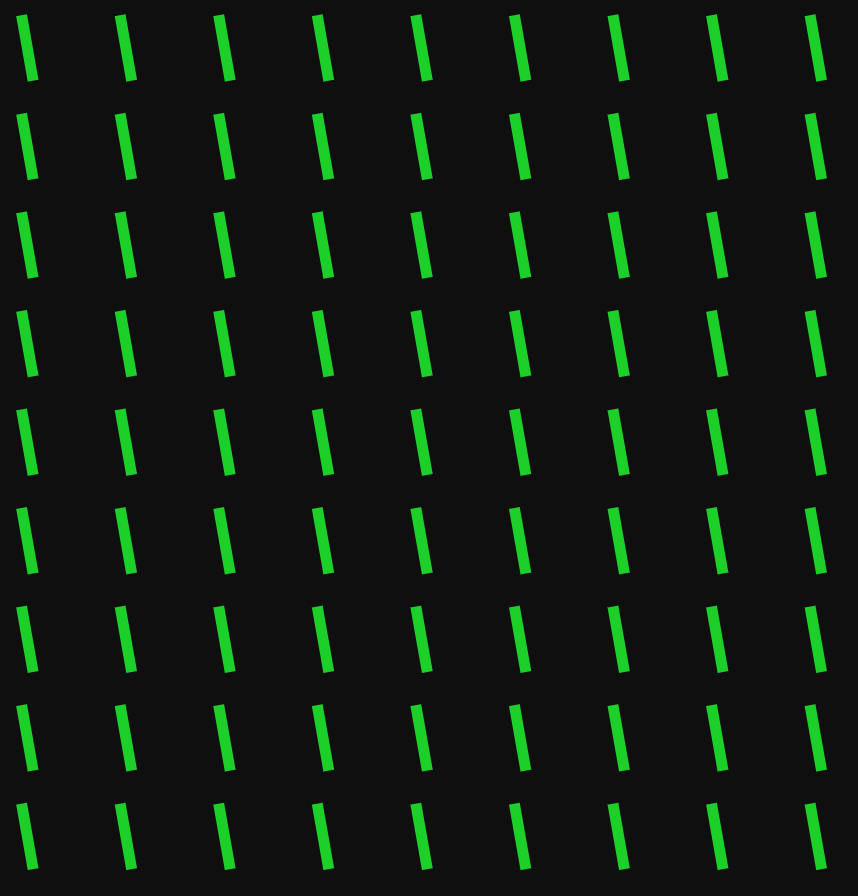
Give the GLSL for this pattern, as a Shadertoy shader.

```glsl
// Draws a square grid of short, slightly tilted green bars on near-black.
// The plane is folded into equal cells measured from the top left, and a
// rotated box distance gives each cell one smooth-edged bar.

const vec3 BACKGROUND = vec3(0.06, 0.06, 0.06);
const vec3 BAR_GREEN = vec3(0.115, 0.81, 0.16);

// Lengths are fractions of the canvas height.
const float PITCH = 0.11;
const vec2 FIRST_CENTER = vec2(0.0305, 0.0535);
const vec2 BAR_HALF_SIZE = vec2(0.0061, 0.0371);
const float BAR_TILT = radians(10.0);

// Offset from the center of the nearest grid cell
vec2 repeatCell(vec2 p, vec2 firstCenter, float pitch) {
    return (fract((p - firstCenter) / pitch + 0.5) - 0.5) * pitch;
}

vec2 rotate(vec2 p, float angle) {
    float c = cos(angle), s = sin(angle);
    return vec2(c * p.x - s * p.y, s * p.x + c * p.y);
}

// Signed distance to an axis-aligned box
float boxDistance(vec2 p, vec2 halfSize) {
    vec2 d = abs(p) - halfSize;
    return length(max(d, 0.0)) + min(max(d.x, d.y), 0.0);
}

// Coverage of a shape, softened over one pixel
float coverage(float dist, float pixel) {
    return clamp(0.5 - dist / pixel, 0.0, 1.0);
}

void mainImage(out vec4 fragColor, in vec2 fragCoord) {
    float pixel = 1.0 / iResolution.y;

    // Position measured rightward and downward from the top left
    vec2 p = vec2(fragCoord.x, iResolution.y - fragCoord.y) * pixel;

    // One tilted bar per cell
    vec2 cell = repeatCell(p, FIRST_CENTER, PITCH);
    float dist = boxDistance(rotate(cell, BAR_TILT), BAR_HALF_SIZE);

    vec3 color = mix(BACKGROUND, BAR_GREEN, coverage(dist, pixel));
    fragColor = vec4(color, 1.0);
}
```
